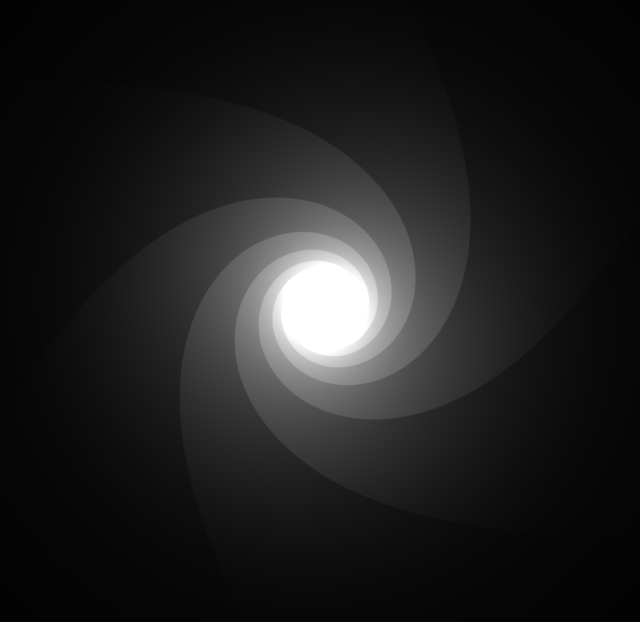
Reproduce this background procedurally as a WebGL 1 fragment shader.

```glsl
precision highp float;
// A white glowing core with six stepped grey spiral arms fading into black.

uniform vec2 u_resolution;

#define CENTER vec2(0.508, 0.504)
#define ARMS 6.0
#define WINDING 2.22     // change of inverse radius per radian along an arm
#define ARM_OFFSET 4.85  // inverse radius of the first arm at angle zero
#define GLOW 0.083       // strength of the inverse-distance light
#define FALLOFF 0.165    // darkness subtracted from the light
#define TAIL 0.003       // softness of the fade into black
#define STEP 0.11        // largest brightness jump across an arm edge
#define EDGE_WIDTH 0.003 // edge softness as a fraction of the height

const float TAU = 6.2831853;

// Inverse-distance light with a soft floor.
float coreGlow(float radius) {
    float light = GLOW / radius - FALLOFF;
    return 0.5 * (light + sqrt(light * light + TAIL));
}

// Sawtooth across hyperbolic spirals: highest just inside each edge.
float armProfile(float radius, float angle) {
    float spacing = WINDING * TAU / ARMS;
    float phase = fract((1.0 / radius - ARM_OFFSET + WINDING * angle) / spacing);
    float blur = min(EDGE_WIDTH / (radius * radius * spacing), 0.5);
    return (1.0 - phase) * smoothstep(0.0, blur, phase) - 0.5;
}

void main() {
    vec2 p = (gl_FragCoord.xy - CENTER * u_resolution) / u_resolution.y;
    float radius = max(length(p), 0.01);
    float angle = atan(p.y, p.x + 0.000001);

    // Arms weaken along with the light that surrounds them.
    float glow = coreGlow(radius);
    float armStrength = STEP * glow * glow / (glow * glow + 0.02);
    float brightness = glow + armStrength * armProfile(radius, angle);

    gl_FragColor = vec4(vec3(clamp(brightness, 0.0, 1.0)), 1.0);
}
```
